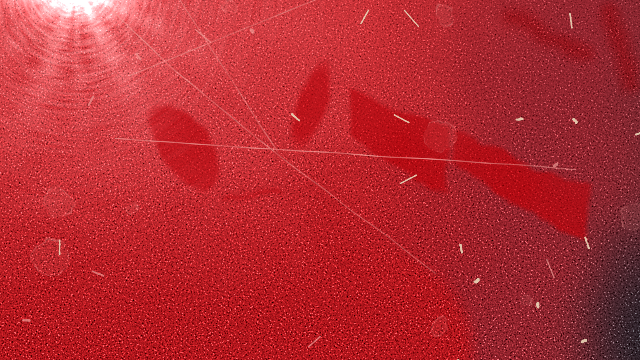
This texture is drawn by a WebGL 1 fragment shader. Its source:

```glsl
precision highp float;
uniform vec2 u_resolution;

const vec3 PAINT = vec3(0.69, 0.085, 0.11);
const vec3 HAZE = vec3(0.81, 0.22, 0.24);
const vec3 DULL = vec3(0.55, 0.15, 0.19);
const vec3 MAUVE = vec3(0.40, 0.17, 0.20);
const vec3 CLEAN = vec3(0.71, 0.03, 0.06);
const vec3 SHADOW = vec3(0.14, 0.14, 0.17);
const vec3 PINK = vec3(0.94, 0.60, 0.58);
const vec3 CREAM = vec3(0.92, 0.84, 0.72);
const vec2 GLARE = vec2(0.21, 1.035);
const float GRAIN_FREQ = 205.0;
const float GRAIN_GAIN = 0.72;
const float FLECK_CELL = 0.16;
const float FLECK_SHARE = 0.17;
const float STAIN_CELL = 0.27;

float hash(vec2 p) {
  vec3 h = fract(vec3(p.xyx) * 0.1031);
  h += dot(h, h.yzx + 33.33);
  return fract((h.x + h.y) * h.z);
}

vec2 gradient(vec2 cell) {
  float a = 6.2832 * hash(cell);
  return vec2(cos(a), sin(a));
}

// Gradient noise, roughly -0.7 to 0.7
float noise(vec2 p) {
  vec2 i = floor(p), f = p - i, u = f * f * (3.0 - 2.0 * f);
  vec2 e = vec2(1.0, 0.0);
  float low = mix(dot(gradient(i), f), dot(gradient(i + e), f - e), u.x);
  float high = mix(dot(gradient(i + e.yx), f - e.yx), dot(gradient(i + 1.0), f - 1.0), u.x);
  return mix(low, high, u.y);
}

float fbm(vec2 p) {
  float sum = 0.0, amp = 0.6;
  for (int i = 0; i < 4; i++) {
    sum += amp * noise(p);
    p = p * 2.03 + 17.0;
    amp *= 0.5;
  }
  return sum;
}

float segment(vec2 p, vec2 a, vec2 b) {
  vec2 ab = b - a;
  return length(p - a - ab * clamp(dot(p - a, ab) / dot(ab, ab), 0.0, 1.0));
}

// Hairline with uneven strength along its length
float scratch(vec2 p, vec2 a, vec2 b) {
  float d = segment(p + 0.003 * noise(p * 8.0), a, b);
  float wear = clamp(0.7 + 0.8 * noise(p * 12.0 + a * 50.0), 0.15, 1.0);
  return wear * (1.0 - smoothstep(0.0004, 0.003, d));
}

// Wiped patch: slanted floor under the shared upper edge
float lobe(vec2 p, float left, float right, float bottom) {
  float roof = 0.755 - 0.42 * (p.x - 0.97) - p.y;
  float base = p.y - bottom + 0.6 * (p.x - left);
  return min(min(roof, base), min(p.x - left, right - p.x));
}

float ellipse(vec2 p, vec2 center, vec2 radius) {
  return (1.0 - length((p - center) / radius)) * min(radius.x, radius.y);
}

// Small chips and nicks, one per occupied cell
float flecks(vec2 p, float layer) {
  vec2 cell = floor(p / FLECK_CELL + layer * 0.37), id = cell + 31.0 * layer;
  vec2 jitter = vec2(hash(id + 3.1), hash(id + 7.7)) - 0.5;
  vec2 center = (cell + 0.5 + 0.5 * jitter - layer * 0.37) * FLECK_CELL;
  float a = 6.2832 * hash(id + 11.3), shape = hash(id + 19.0);
  vec2 arm = vec2(cos(a), sin(a)) * mix(0.004, 0.03, shape * shape);
  float width = mix(0.005, 0.0005, sqrt(shape)) * (1.0 + 1.2 * noise(p * 120.0));
  float d = segment(p, center - arm, center + arm);
  return step(hash(id), FLECK_SHARE) * (1.0 - smoothstep(width, width + 0.0025, d));
}

// Dried drops: faint fill with a thin, broken rim
float stain(vec2 p, vec2 center, float radius) {
  float d = length(p - center) - radius + 0.035 * fbm(p * 17.0);
  float rim = (1.0 - smoothstep(0.0, 0.004, abs(d))) * clamp(0.4 + 1.4 * noise(p * 35.0), 0.0, 1.0);
  return 0.7 * rim + 0.15 * (1.0 - smoothstep(-0.005, 0.003, d));
}

void main() {
  vec2 p = gl_FragCoord.xy / u_resolution.y;
  vec2 q = p - GLARE;
  float r = length(q), angle = atan(q.x, -q.y), cloud = fbm(p * 5.0);

  // Paint, haze and dull right side
  float haze = 1.0 - smoothstep(0.15, 1.1, length(q * vec2(0.55, 1.1)) + 0.25 * cloud);
  vec3 col = mix(PAINT, HAZE, haze);
  float redPool = smoothstep(-0.03, 0.03, ellipse(p, vec2(0.95, 0.03), vec2(0.36, 0.3)));
  float dull = smoothstep(0.95, 1.55, p.x + 0.12 * cloud - 0.15 * (p.y - 0.5));
  dull = max(dull, 0.75 * smoothstep(1.24, 1.33, p.x) * (1.0 - smoothstep(0.2, 0.5, p.y)));
  col = mix(col, DULL, 0.85 * dull * (1.0 - redPool));
  col = mix(col, MAUVE, 0.8 * smoothstep(1.4, 1.8, p.x + 0.1 * cloud - 0.25 * p.y));

  // Wiped patches and dark smears
  vec2 w = p + 0.035 * vec2(cloud, fbm(p * 9.0 + 29.0));
  float wiped = max(lobe(w, 0.97, 1.24, 0.62), lobe(w, 1.25, 1.63, 0.55));
  wiped = max(wiped, ellipse(w + vec2(0.4 * (w.y - 0.6), 0.0), vec2(0.51, 0.6), vec2(0.08, 0.12)));
  wiped = max(wiped, ellipse(w + vec2(0.3 * (0.7 - w.y), 0.0), vec2(0.86, 0.71), vec2(0.04, 0.11)));
  wiped = max(wiped, 0.004 - segment(w, vec2(0.62, 0.445), vec2(0.78, 0.465)));
  float clean = smoothstep(-0.01, 0.012, wiped);
  col = mix(col, CLEAN, (0.75 + 0.4 * cloud) * clean);
  float smear = min(segment(w, vec2(1.42, 0.95), vec2(1.62, 0.85)), segment(w, vec2(1.7, 0.96), vec2(1.76, 0.76)));
  col = mix(col, CLEAN * 0.8, 0.5 * (1.0 - smoothstep(0.0, 0.05, smear)));

  // Corner shadow
  float corner = length((p - vec2(1.82, 0.06)) * vec2(1.0, 0.65));
  col = mix(col, SHADOW, 0.85 * (1.0 - smoothstep(0.02, 0.3, corner)));

  // Metallic grain on turned grids, with strong rare sparkles
  float grain = noise(mat2(0.8, 0.6, -0.6, 0.8) * p * GRAIN_FREQ);
  grain += 0.9 * noise(mat2(0.92, -0.39, 0.39, 0.92) * p * GRAIN_FREQ * 1.4 + 40.0);
  grain *= 0.5 + 1.2 * abs(grain);
  float gain = GRAIN_GAIN * mix(1.0, 0.5, clamp(p.y, 0.0, 1.0)) * (1.0 - 0.55 * clean);
  col *= 1.0 + 0.7 * gain * grain;
  col += gain * (vec3(0.1, 0.13, 0.13) * grain + vec3(0.2, 0.27, 0.25) * smoothstep(0.35, 0.9, grain));

  // Glare with circular polish marks and rays
  float swirl = noise(vec2(angle * 3.0, r * 140.0)) + 0.7 * noise(vec2(angle * 5.0 + 8.0, r * 75.0));
  float rays = noise(vec2(angle * 6.0, r * 2.0)) + 0.7 * exp(-pow((angle - 0.5) * 7.0, 2.0));
  col += vec3(0.3, 0.48, 0.47) * exp(-r * 4.6) * max(0.0, 0.72 + 0.8 * swirl + 0.6 * rays);
  vec2 core = q * vec2(7.5, 14.0);
  col += 0.9 * exp(-dot(core, core));

  // Long scratches
  float lines = scratch(p, vec2(0.3, 0.98), vec2(0.49, 0.8));
  lines = max(lines, 0.9 * scratch(p, vec2(0.49, 0.8), vec2(0.76, 0.58)));
  lines = max(lines, 0.6 * scratch(p, vec2(0.76, 0.58), vec2(1.21, 0.24)));
  lines = max(lines, scratch(p, vec2(0.32, 0.615), vec2(1.6, 0.53)));
  lines = max(lines, 0.7 * scratch(p, vec2(0.5, 1.0), vec2(0.77, 0.58)));
  lines = max(lines, 0.7 * scratch(p, vec2(0.36, 0.79), vec2(0.9, 1.01)));
  col = mix(col, PINK, 0.85 * lines);

  // Scattered stains and flecks
  vec2 cell = floor(p / STAIN_CELL);
  vec2 offset = 0.3 + 0.4 * vec2(hash(cell + 5.0), hash(cell + 9.0));
  float spots = step(hash(cell + 2.0), 0.45) * stain(p, (cell + offset) * STAIN_CELL, mix(0.008, 0.04, hash(cell)));
  spots = max(spots, stain(p, vec2(0.143, 0.29), 0.05));
  col = mix(col, PINK, 0.6 * spots);
  col = mix(col, PINK, 0.7 * flecks(p, 0.0));
  col = mix(col, CREAM, 0.9 * flecks(p, 1.0));
  gl_FragColor = vec4(clamp(col, 0.0, 1.0), 1.0);
}
```
